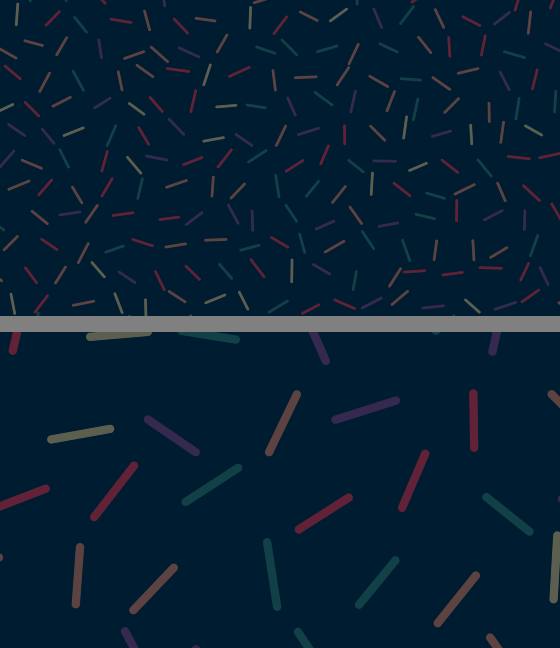
Top: the whole. Bottom: its middle third, enlarged.
A WebGL 2 fragment shader for this pattern:

```glsl
#version 300 es
precision highp float;

uniform vec2 u_resolution;
out vec4 fragColor;

float hash(vec2 p) {
    return fract(sin(dot(p, vec2(127.1, 311.7))) * 43758.5453);
}

float segmentDistance(vec2 p, vec2 halfSpan) {
    float along = clamp(dot(p, halfSpan) / dot(halfSpan, halfSpan), -1.0, 1.0);
    return length(p - halfSpan * along);
}

vec3 dashColor(float pick) {
    vec3 red = vec3(0.38, 0.13, 0.21);
    vec3 brown = vec3(0.36, 0.26, 0.25);
    vec3 teal = vec3(0.07, 0.25, 0.28);
    vec3 purple = vec3(0.21, 0.16, 0.31);
    vec3 sand = vec3(0.36, 0.37, 0.31);
    return pick < 0.25 ? red
         : pick < 0.47 ? brown
         : pick < 0.69 ? teal
         : pick < 0.85 ? purple : sand;
}

void main() {
    vec2 uv = gl_FragCoord.xy / u_resolution.y;
    float pixel = 1.0 / u_resolution.y;
    vec2 spacing = vec2(0.1026, 0.0888);
    vec3 color = vec3(0.0, 0.11, 0.19);
    float baseRow = floor(uv.y / spacing.y);

    // Staggered rows of jittered, randomly turned dashes
    for (int j = -1; j <= 1; j++) {
        float row = baseRow + float(j);
        float stagger = 0.5 * mod(row, 2.0);
        float baseColumn = floor(uv.x / spacing.x - stagger);

        for (int i = -1; i <= 1; i++) {
            vec2 cell = vec2(baseColumn + float(i), row);

            // Scatter each centre within a disc
            float jitterAngle = 6.2832 * hash(cell + 3.7);
            float jitterRadius = 0.025 * sqrt(hash(cell + 11.3));
            vec2 center = (cell + vec2(0.5 + stagger, 0.5)) * spacing
                        + jitterRadius * vec2(cos(jitterAngle), sin(jitterAngle));

            float angle = 3.1416 * hash(cell + 23.9);
            float halfLength = mix(0.0285, 0.0345, hash(cell + 41.1));
            vec2 halfSpan = halfLength * vec2(cos(angle), sin(angle));

            // Round-capped stroke with a one-pixel soft edge
            float edge = segmentDistance(uv - center, halfSpan) - 0.0044;
            float coverage = 1.0 - smoothstep(-0.6 * pixel, 0.6 * pixel, edge);
            color = mix(color, dashColor(hash(cell + 57.5)), coverage);
        }
    }

    fragColor = vec4(color, 1.0);
}
```
